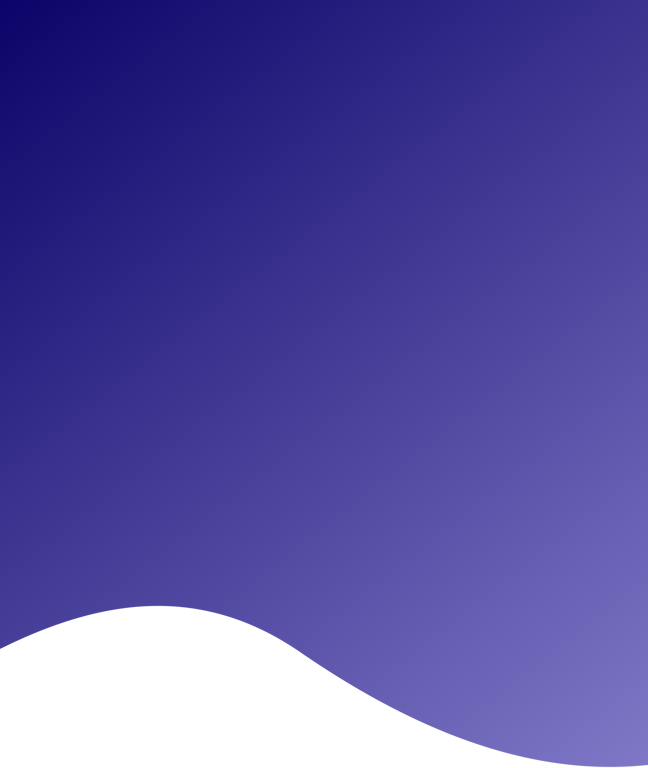
Write a Shadertoy shader that draws this background.

```glsl
// A diagonal indigo-to-lavender gradient above a smooth white wave.
// The wave is two cubic Hermite arcs sharing a height and slope at the join;
// its edge is smoothed over about one pixel.

// Cubic from height a to b with end slopes ma, mb over a span of width w.
float hermite(float a, float ma, float b, float mb, float w, float s) {
    float r = 1.0 - s;
    return mix(a, b, s * s * (3.0 - 2.0 * s)) + w * s * r * (ma * r - mb * s);
}

// Height of the wave crest and trough, as a fraction of the canvas height.
float waveHeight(float x) {
    const float join = 0.463;
    return x < join
        ? hermite(0.155, 0.42, 0.151, -0.58, join, x / join)
        : hermite(0.151, -0.58, 0.004, 0.09, 1.0 - join, (x - join) / (1.0 - join));
}

void mainImage(out vec4 fragColor, in vec2 fragCoord) {
    vec2 uv = fragCoord / iResolution.xy;

    // Gradient from the upper left to the lower right
    float t = 0.4 * uv.x + 0.6 * (1.0 - uv.y);
    vec3 indigo = vec3(0.045, 0.013, 0.408);
    vec3 lavender = vec3(0.498, 0.472, 0.780);
    vec3 color = mix(indigo, lavender, t);

    // White wave along the bottom
    float below = (waveHeight(uv.x) - uv.y) * iResolution.y;
    color = mix(color, vec3(1.0), smoothstep(-0.8, 0.8, below));

    fragColor = vec4(color, 1.0);
}
```
